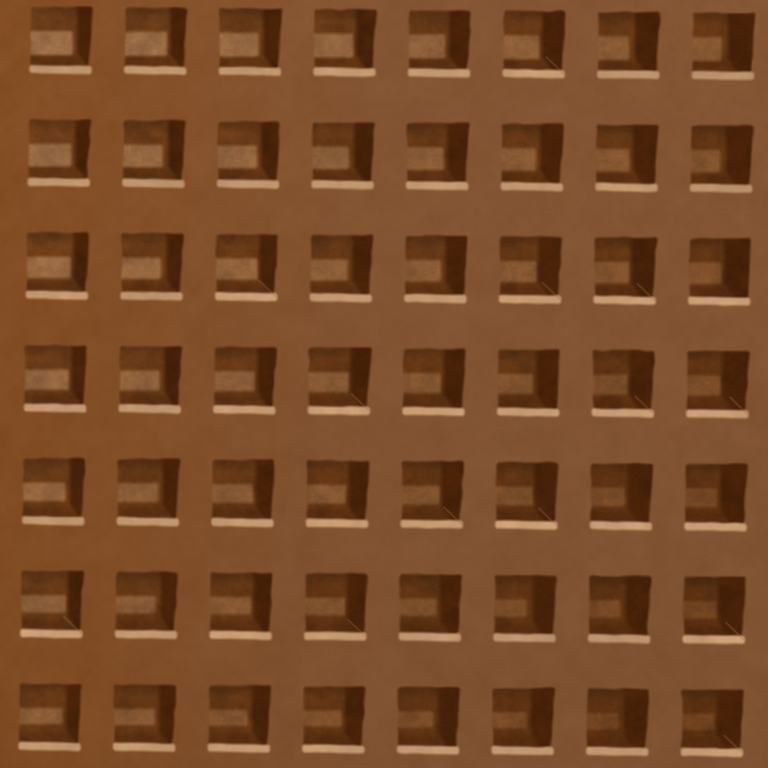
Reproduce this pattern procedurally as a Shadertoy shader.

```glsl
const vec2 COLUMN_STEP = vec2(0.1232, -0.0011);
const vec2 ROW_STEP = vec2(-0.0024, -0.1469);
const vec2 FIRST_HOLE = vec2(0.0794, 0.952);

const vec3 PLATE = vec3(0.51, 0.33, 0.20);
const vec3 WARM_PLATE = vec3(0.51, 0.30, 0.14);
const vec3 WALL = vec3(0.39, 0.22, 0.09);
const vec3 SHADOW = vec3(0.28, 0.13, 0.03);
const vec3 LIT_BAR = vec3(0.61, 0.43, 0.28);
const vec3 LEDGE = vec3(0.78, 0.61, 0.45);

float hash(vec2 p) {
    return fract(sin(dot(p, vec2(127.1, 311.7))) * 43758.5453);
}

float valueNoise(vec2 p) {
    vec2 i = floor(p), f = fract(p);
    f = f * f * (3.0 - 2.0 * f);
    return mix(mix(hash(i), hash(i + vec2(1, 0)), f.x),
               mix(hash(i + vec2(0, 1)), hash(i + vec2(1, 1)), f.x), f.y);
}

float grain(vec2 p) {
    return 0.5 * valueNoise(p * 35.0) + 0.3 * valueNoise(p * 95.0)
         + 0.2 * valueNoise(p * 210.0) - 0.5;
}

float boxDistance(vec2 p, vec2 halfSize, float radius) {
    vec2 q = abs(p) - halfSize + radius;
    return length(max(q, 0.0)) + min(max(q.x, q.y), 0.0) - radius;
}

float segmentDistance(vec2 p, vec2 a, vec2 b) {
    vec2 ab = b - a;
    return length(p - a - ab * clamp(dot(p - a, ab) / dot(ab, ab), 0.0, 1.0));
}

float coverage(float d, float soft) {
    return 1.0 - smoothstep(-soft, soft, d);
}

vec3 plateColor(vec2 uv) {
    vec3 color = mix(WARM_PLATE, PLATE, smoothstep(-0.05, 0.6, uv.x));
    color *= 0.97 + 0.05 * uv.y;
    return color + 0.035 * grain(uv);
}

// Recess lit from the left: mid-tone wall, pale bar, deep shadow at right
vec3 recessColor(vec2 p, vec2 uv, vec2 fade, float seed, float soft) {
    float dim = 0.5 * fade.x + 0.4 * fade.y;
    vec3 color = mix(WALL * 1.1, mix(WALL, SHADOW, 0.45), dim);
    color *= 1.0 - 0.15 * smoothstep(0.02, 0.038, p.y);
    color = mix(color, SHADOW, 0.4 * coverage(p.y + 0.023, 0.007));

    float barEnd = mix(0.017, 0.001, fade.x) + 0.006 * (seed - 0.5);
    float barHeight = mix(0.0155, 0.0105, fade.y);
    vec2 barCenter = vec2(0.5 * (barEnd - 0.05), mix(-0.008, -0.003, fade.y));
    vec2 barHalf = vec2(0.5 * (barEnd + 0.05), barHeight);
    float bar = coverage(boxDistance(p - barCenter, barHalf, 0.004), soft * 1.3);
    color = mix(color, mix(LIT_BAR, WALL * 1.05, dim), bar);

    float corner = 0.7 * max(-0.02 - p.y, 0.0);
    float shadowEdge = mix(0.021, 0.006, fade.x) + corner;
    color = mix(color, SHADOW, coverage(shadowEdge - p.x, soft * 1.7));
    return color * (1.0 + 0.3 * grain(uv * 1.6 + seed));
}

void mainImage(out vec4 fragColor, in vec2 fragCoord) {
    vec2 uv = fragCoord / iResolution.y;
    float soft = max(0.0028, 1.0 / iResolution.y);

    // Slightly skewed lattice of holes
    mat2 lattice = mat2(COLUMN_STEP, ROW_STEP);
    vec2 id = round(inverse(lattice) * (uv - FIRST_HOLE));
    vec2 p = uv - FIRST_HOLE - lattice * id;
    vec2 fade = clamp(id / vec2(7.0, 6.0), 0.0, 1.0);
    float seed = hash(id + 3.0);

    vec3 color = plateColor(uv);

    // Hole with uneven edges and a leaning right side
    vec2 wobble = 0.0022 * vec2(valueNoise(uv * 70.0), valueNoise(uv * 70.0 + 40.0)) - 0.0011;
    vec2 q = p + wobble;
    q.x -= 0.035 * (q.y - 0.01) * smoothstep(-0.04, 0.04, q.x) * 2.0;
    float hole = coverage(boxDistance(q, vec2(0.0395, 0.039), 0.004), soft);
    color = mix(color, recessColor(p, uv, fade, seed, soft), hole);

    // Bright lower ledge
    vec2 ledgePoint = p - vec2(-0.0005, -0.0425);
    ledgePoint.y += 0.02 * ledgePoint.x + 0.5 * wobble.y;
    float ledge = coverage(boxDistance(ledgePoint, vec2(0.0405, 0.0052), 0.004), soft);
    vec3 ledgeColor = LEDGE * (0.95 + 0.07 * seed + 0.15 * grain(uv));
    color = mix(color, ledgeColor, ledge);

    // Occasional scratch in the lower right corner
    float scratch = segmentDistance(p, vec2(0.016, -0.021), vec2(0.038, -0.042)) - 0.0007;
    color = mix(color, LIT_BAR, 0.5 * step(0.72, seed) * coverage(scratch, soft * 0.7));

    fragColor = vec4(color, 1.0);
}
```
